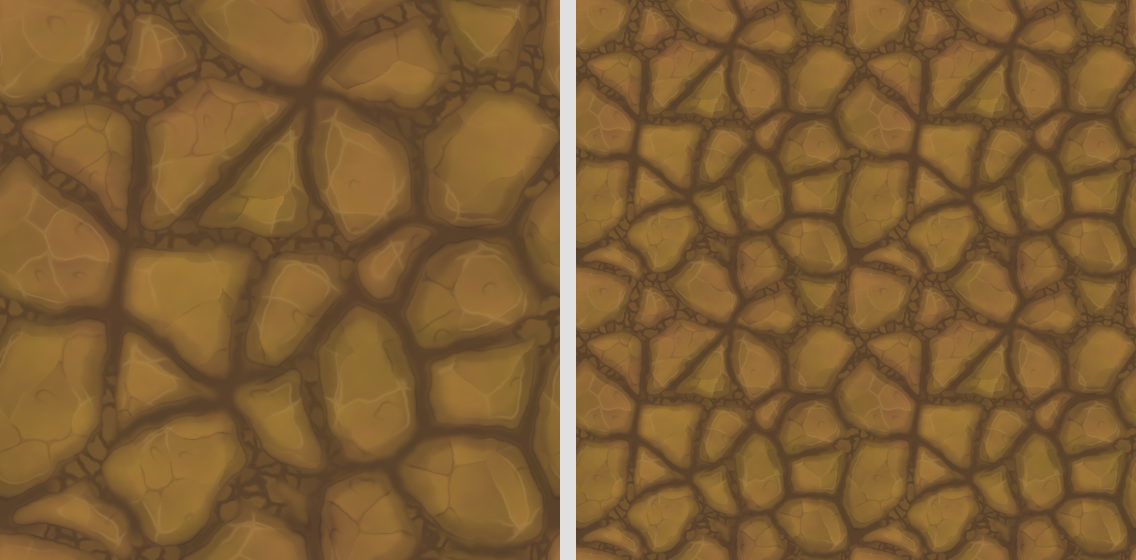
Left: one tile. Right: repeated 2 by 2.
Write a Shadertoy shader that draws this texture.

```glsl
#define STONE_GRID vec2(5.0, 5.0)
#define FACET_GRID vec2(9.0, 10.0)
#define PEBBLE_GRID vec2(28.0, 28.0)
#define WARP 0.055
#define RIM_INSET 0.022
#define LINE_WIDTH 0.0024
#define SOIL vec3(0.345, 0.250, 0.163)
#define OCHRE vec3(0.620, 0.455, 0.217)
#define VEIN vec3(0.675, 0.530, 0.300)

struct Cell {
    float edge;     // distance to the border, in canvas units
    vec2 toCentre;
    vec3 rnd;
};

vec3 hash(vec2 cell, vec2 period, float seed) {
    uvec3 v = uvec3(vec3(mod(cell, period), seed) + 0.5);
    v = v * 1664525u + 1013904223u;
    v.x += v.y * v.z; v.y += v.z * v.x; v.z += v.x * v.y;
    v ^= v >> 16u;
    v.x += v.y * v.z; v.y += v.z * v.x; v.z += v.x * v.y;
    return vec3(v >> 8u) / 16777216.0;
}

float noise(vec2 p, float freq, float seed) {
    vec2 i = floor(p * freq), f = fract(p * freq), period = vec2(freq);
    f = f * f * f * (f * (f * 6.0 - 15.0) + 10.0);
    float a = hash(i, period, seed).x;
    float b = hash(i + vec2(1, 0), period, seed).x;
    float c = hash(i + vec2(0, 1), period, seed).x;
    float d = hash(i + vec2(1, 1), period, seed).x;
    return mix(mix(a, b, f.x), mix(c, d, f.x), f.y);
}

float fbm(vec2 p, float freq, float seed) {
    float sum = 0.0, amp = 0.53;
    for (int i = 0; i < 4; i++) {
        sum += amp * noise(p, freq, seed + float(i));
        freq *= 2.0;
        amp *= 0.5;
    }
    return sum;
}

vec2 warp(vec2 p, float freq, float seed) {
    return p + WARP * (vec2(fbm(p, freq, seed), fbm(p, freq, seed + 9.0)) - 0.5);
}

float line(float d, float width) {
    return exp(-d * d / (width * width));
}

// Wrapping power diagram: random weights give large and small cells
Cell cells(vec2 p, vec2 grid, float weight, float rounding, float seed) {
    vec2 base = floor(p * grid), nearest = vec2(0), nearestOffset = vec2(0);
    float scale = weight / (grid.x * grid.y), best = 1e5;
    Cell result;
    for (int k = 0; k < 25; k++) {
        vec2 o = vec2(k % 5, k / 5) - 2.0;
        vec3 h = hash(base + o, grid, seed);
        vec2 r = (base + o + 0.1 + 0.8 * h.xy) / grid - p;
        float power = dot(r, r) - scale * h.z;
        if (power < best) {
            best = power;
            nearest = r;
            nearestOffset = o;
            result.rnd = h;
        }
    }
    // Soft minimum of the border distances rounds the corners
    float sum = 1e-9;
    for (int k = 0; k < 25; k++) {
        vec2 o = vec2(k % 5, k / 5) - 2.0;
        if (o == nearestOffset) continue;
        vec3 h = hash(base + o, grid, seed);
        vec2 r = (base + o + 0.1 + 0.8 * h.xy) / grid - p;
        float d = (dot(r, r) - scale * h.z - best) / (2.0 * length(r - nearest));
        sum += exp(-d / rounding);
    }
    result.edge = -rounding * log(sum);
    result.toCentre = nearest;
    return result;
}

void mainImage(out vec4 fragColor, in vec2 fragCoord) {
    vec2 p = fragCoord / iResolution.xy;
    float grain = fbm(p, 20.0, 40.0) - 0.5;
    float broad = fbm(p, 5.0, 50.0) - 0.5;
    float patches = noise(p, 14.0, 60.0);

    // Stones, with wider gaps where pebbles gather
    Cell stone = cells(warp(p, 7.0, 1.0), STONE_GRID, 0.4, 0.007, 3.0);
    float pebbly = smoothstep(0.5, 0.7, noise(p, 7.0, 70.0));
    float d = stone.edge - 0.007 * pebbly + 0.008 * grain;
    float tone = 0.04 + 0.42 * smoothstep(0.002, 0.020, d) + 0.33 * smoothstep(0.012, 0.050, d);
    float body = smoothstep(0.010, 0.030, d);
    tone += body * (0.16 * (stone.rnd.x - 0.5) + 0.25 * broad);

    // Tilted facets, laid differently on each stone
    Cell facet = cells(warp(p, 9.0, 20.0) + stone.rnd.yz, FACET_GRID, 0.3, 0.003, 5.0);
    vec2 tilt = facet.rnd.xy - 0.5;
    tone += body * (0.22 * (facet.rnd.z - 0.5) + 3.0 * dot(tilt, facet.toCentre));

    // Worn rim around the top face
    float rim = RIM_INSET + 0.026 * noise(p, 12.0, 80.0);
    tone += 0.10 * body * (smoothstep(rim - 0.003, rim + 0.006, d) - 0.6);
    float vein = 0.75 * line(d - rim, LINE_WIDTH) * smoothstep(0.35, 0.75, patches);

    // Facet borders are pale veins or dark cracks
    float seam = line(facet.edge, LINE_WIDTH) * body;
    vein += 0.65 * seam * smoothstep(0.42, 0.75, patches);
    vein += 0.22 * line(facet.edge, 0.007) * body * smoothstep(0.4, 0.8, patches);
    tone -= 0.22 * seam * (1.0 - smoothstep(0.20, 0.42, patches));

    // Shallow round pits
    float pit = length(facet.toCentre) - mix(0.007, 0.016, facet.rnd.x) + 0.006 * grain;
    float pitLight = dot(normalize(facet.toCentre + 1e-5), vec2(-0.6, 0.8));
    float pitted = body * step(0.62, facet.rnd.y);
    tone += pitted * line(pit, 0.003) * (0.12 * pitLight - 0.10);

    // Pebbles and thin dark fissures in the gaps
    Cell pebble = cells(warp(p, 16.0, 30.0), PEBBLE_GRID, 0.4, 0.0015, 7.0);
    float inGap = 1.0 - smoothstep(0.006, 0.016, d);
    float pebbleTone = (0.24 + 0.2 * pebble.rnd.z) * smoothstep(0.001, 0.008, pebble.edge);
    tone = mix(tone, max(tone, pebbleTone), inGap * pebbly);
    float fissure = line(d - 0.006 - 0.012 * noise(p, 18.0, 90.0), 0.002);
    tone -= 0.17 * fissure * smoothstep(0.3, 0.6, noise(p, 10.0, 95.0));

    // Colour with brushed grain and a drift between olive and russet
    tone += 0.20 * grain * (0.4 + 0.6 * body);
    vec3 color = mix(SOIL, OCHRE, clamp(tone, -0.1, 1.08));
    float drift = fbm(p, 6.0, 100.0) - 0.5;
    color += drift * vec3(-0.03, 0.05, -0.06) * (0.3 + 0.7 * body);
    color = mix(color, VEIN, clamp(vein, 0.0, 0.7) * (0.55 + 0.25 * broad));
    fragColor = vec4(color, 1.0);
}
```
